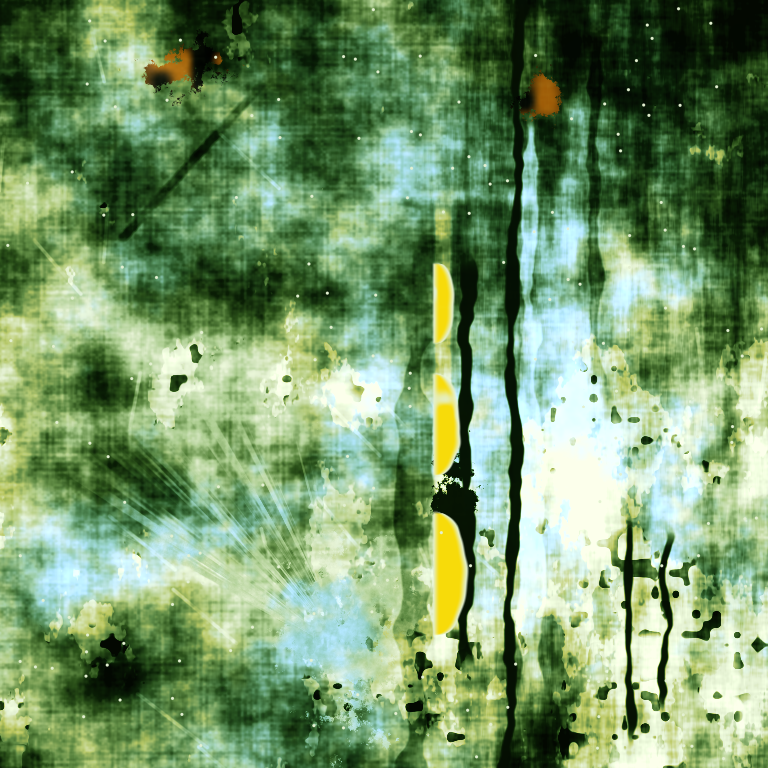
Give the GLSL for this texture, as a Shadertoy shader.

```glsl
// Weathered green metal: scraped streaks, vertical cracks and flaking yellow paint.
const vec3 BLACK_GREEN = vec3(0.04, 0.12, 0.02);
const vec3 DEEP_GREEN = vec3(0.17, 0.32, 0.10);
const vec3 MID_GREEN = vec3(0.38, 0.55, 0.27);
const vec3 SAGE = vec3(0.67, 0.80, 0.56);
const vec3 OCHRE = vec3(0.73, 0.78, 0.37);
const vec3 PALE = vec3(0.89, 0.94, 0.82);
const vec3 YELLOW = vec3(0.97, 0.86, 0.04);
const vec3 RUST = vec3(0.72, 0.40, 0.03);
const vec3 COOL_TINT = vec3(0.84, 1.0, 1.32);
const vec2 FAN_ORIGIN = vec2(0.46, 0.14);
const float GRAIN = 0.72;
const float WEAVE = 0.44;
const float CRACK_TONE = -2.4;
const float SPECK_CELLS = 48.0;

float hash(vec2 p) {
  vec3 q = fract(p.xyx * 0.1031);
  q += dot(q, q.yzx + 33.33);
  return fract((q.x + q.y) * q.z);
}

float noise(vec2 p) {
  vec2 i = floor(p), f = fract(p);
  f = f * f * (3.0 - 2.0 * f);
  return mix(mix(hash(i), hash(i + vec2(1, 0)), f.x),
    mix(hash(i + vec2(0, 1)), hash(i + 1.0), f.x), f.y);
}

// Layered noise with zero mean and about unit deviation
float fbm(vec2 p) {
  float sum = 0.0, amp = 3.5;
  for (int i = 0; i < 6; i++) {
    sum += amp * (noise(p) - 0.5);
    p = mat2(0.8, 0.6, -0.6, 0.8) * p * 2.05 + 17.3;
    amp *= 0.68;
  }
  return sum;
}

// Soft-edged interval from a to b
float band(float v, float a, float b, float soft) {
  return smoothstep(a - soft, a + soft, v) * (1.0 - smoothstep(b - soft, b + soft, v));
}

float stroke(vec2 p, vec2 a, vec2 span, float width) {
  float t = clamp(dot(p - a, span) / dot(span, span), 0.0, 1.0);
  return 1.0 - smoothstep(width * 0.4, width + 0.001, length(p - a - span * t));
}

float blob(vec2 p, vec2 center, vec2 size) {
  return 1.0 - smoothstep(0.8, 1.1, length((p - center) / size) + 0.35 * fbm(p * 30.0));
}

// Wandering vertical line of uneven width
float crack(vec2 p, float x, float low, float high, float width) {
  float sway = noise(vec2(p.y * 16.0, x * 91.0)) + 0.4 * noise(vec2(p.y * 70.0, x * 53.0)) - 0.7;
  float r = width * (0.3 + noise(vec2(p.y * 28.0, x * 57.0)));
  float d = abs(p.x - x - 0.012 * sway);
  return (1.0 - smoothstep(r - 0.002, r + 0.002, d)) * band(p.y, low, high, 0.02);
}

float rise(float v, float a, float b) { return clamp((v - a) / (b - a), 0.0, 1.0); }

vec3 ramp(float tone, float warm) {
  vec3 c = mix(BLACK_GREEN, DEEP_GREEN, rise(tone, -1.6, -0.76));
  c = mix(c, MID_GREEN, rise(tone, -0.76, -0.09));
  c = mix(c, mix(SAGE, OCHRE, warm), rise(tone, -0.09, 0.64));
  c = mix(c, PALE, rise(tone, 0.64, 1.6));
  return c * mix(0.25, 1.0, rise(tone, -2.6, -1.6)) + 0.1 * rise(tone, 1.6, 2.6);
}

void mainImage(out vec4 fragColor, in vec2 fragCoord) {
  vec2 p = fragCoord / iResolution.xy;
  float right = smoothstep(0.5, 0.66, p.x), lower = 1.0 - smoothstep(0.42, 0.66, p.y);
  float wear = noise(p * 50.0);

  // Broad shade, mottling, vertical runs and thread lines
  float tone = 0.4 * band(p.y, 0.32, 0.66, 0.1) + 0.35 * right * lower
    - 1.3 * smoothstep(0.62, 1.0, p.y) - 0.6 * (1.0 - smoothstep(0.08, 0.4, p.y)) * (1.0 - right);
  tone += GRAIN * fbm(p * vec2(7, 8)) + mix(0.1, 0.5, right) * fbm(p * vec2(18, 3) + 40.0);
  tone += WEAVE * (noise(p * vec2(260, 14)) + noise(p * vec2(14, 260)) - 1.0);

  // Warm flakes with pits
  float flake = smoothstep(0.1, 0.45, fbm(p * vec2(9, 6) + 71.0) - 1.3 + (1.4 * right + 0.5) * lower);
  float pits = smoothstep(0.7, 0.78, noise(p * 75.0)) * smoothstep(0.4, 0.6, noise(p * 14.0));
  tone += flake * (0.9 - 2.6 * pits);
  float warm = clamp(0.3 + 0.3 * fbm(p * 5.0 + 23.0) + 0.6 * flake, 0.0, 1.0);

  // Fan of scraped streaks
  vec2 ray = p - FAN_ORIGIN;
  float reach = length(ray), angle = atan(ray.y, -ray.x);
  float streak = mix(noise(vec2(angle * 34.0, reach * 5.0)), noise(vec2(angle * 95.0, reach * 9.0)), 0.4);
  float wedge = band(angle, 0.5, 0.7, 0.03) * band(reach, 0.05, 0.29 + 0.04 * streak, 0.015);
  float fan = band(angle, 0.5, 1.35, 0.12) * band(reach, 0.0, 0.36, 0.14);
  float scrape = max(wedge * smoothstep(0.15, 0.5, streak), 0.7 * fan * smoothstep(0.48, 0.75, streak));
  scrape = max(scrape, 0.8 * blob(p, vec2(0.46, 0.17), vec2(0.07, 0.09)));
  tone = mix(tone, 1.15 + 0.3 * fbm(p * 22.0), scrape * 0.85);
  warm *= 1.0 - 0.8 * scrape;

  // Scratches, pale runs and cracks
  for (float k = 0.0; k < 20.0; k++) {
    vec2 span = vec2(0.12 * hash(vec2(k, 3.9)) - 0.02, -0.07);
    tone += 0.8 * wear * stroke(p, vec2(hash(vec2(k, 1.7)), hash(vec2(k, 5.3))), span, 0.0025);
  }
  tone -= 1.4 * wear * stroke(p, vec2(0.16, 0.69), vec2(0.19, 0.21), 0.007);
  tone += 1.5 * crack(p, 0.688, 0.58, 0.84, 0.01) + 1.2 * crack(p, 0.69, 0.1, 0.58, 0.022);
  tone += 0.9 * band(p.y, 0.737, 0.752, 0.008) * band(p.x, 0.49, 0.72, 0.03);
  tone -= crack(p, 0.775, 0.5, 0.95, 0.011) + 0.9 * crack(p, 0.54, -0.1, 0.55, 0.022);
  float gap = max(crack(p, 0.662 + 0.014 * p.y, -0.1, 1.1, 0.008), crack(p, 0.606, 0.14, 0.66, 0.01));
  gap = max(gap, max(crack(p, 0.82, 0.04, 0.32, 0.006), crack(p, 0.868, 0.08, 0.3, 0.006)));
  gap = max(gap, blob(p, vec2(0.597, 0.365), vec2(0.025, 0.045)));

  // Strip of paint with bright yellow chips
  float strip = band(p.x, 0.566, 0.588, 0.003) * band(p.y, 0.14, 0.73, 0.02);
  warm = max(warm, strip);
  vec3 color = ramp(mix(tone + 0.9 * strip, CRACK_TONE, gap * 0.92), warm);
  float cool = smoothstep(-0.3, 1.2, fbm(p * 4.0 + 9.0) + 0.4 * smoothstep(0.5, 0.8, p.y));
  color *= mix(vec3(1), COOL_TINT, cool * (1.0 - warm));
  for (float k = 0.0; k < 3.0; k++) {
    float v = (p.y - 0.605 + 0.14 * k + 0.018 * k * k) / (0.052 + 0.014 * k);
    float edge = 0.569 + (0.02 + 0.009 * k) * sqrt(max(0.0, 1.0 - v * v)) + 0.004 * wear;
    float core = band(p.x, 0.568, edge - 0.005, 0.005) * smoothstep(0.2, 0.5, wear + 0.2 * k);
    color = mix(color, mix(PALE, YELLOW, core), band(p.x, 0.564, edge, 0.002) * band(v, -1.0, 1.0, 0.04));
  }

  // Rust spots and bright specks
  float rust = max(blob(p, vec2(0.235, 0.91), vec2(0.045, 0.03)), blob(p, vec2(0.705, 0.87), vec2(0.02, 0.035)));
  color = mix(color, RUST * smoothstep(0.2, 0.9, noise(p * 38.0)), rust * 0.85);
  vec2 cell = floor(p * SPECK_CELLS);
  vec2 center = 0.2 + 0.6 * vec2(hash(cell + 3.1), hash(cell + 8.7));
  float speck = 1.0 - smoothstep(0.05, 0.14, length(p * SPECK_CELLS - cell - center));
  color = mix(color, PALE, speck * step(0.9, hash(cell + 1.3)));
  fragColor = vec4(clamp(color, 0.0, 1.0), 1.0);
}
```
